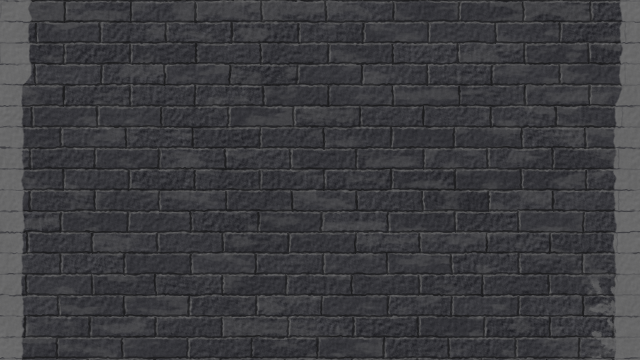
Give the GLSL for this texture, as a Shadertoy shader.

```glsl
const float ROW_HEIGHT = 0.0584;
const float BRICK_WIDTH = 0.182;
const vec3 BRICK = vec3(0.208, 0.209, 0.227);
const vec3 SHADOW = vec3(0.10, 0.10, 0.105);
const vec3 MORTAR = vec3(0.35, 0.35, 0.353);
const vec3 PAINT = vec3(0.408, 0.408, 0.41);

float hash(vec2 p) {
    vec3 q = fract(vec3(p.xyx) * 0.1031);
    q += dot(q, q.yzx + 33.33);
    return fract((q.x + q.y) * q.z);
}

float noise(vec2 p) {
    vec2 i = floor(p), f = fract(p);
    f = f * f * (3.0 - 2.0 * f);
    return mix(mix(hash(i), hash(i + vec2(1, 0)), f.x),
               mix(hash(i + vec2(0, 1)), hash(i + vec2(1, 1)), f.x), f.y);
}

float fbm(vec2 p) {
    float sum = 0.0, amplitude = 0.5;
    for (int i = 0; i < 4; i++) {
        sum += amplitude * noise(p);
        p = mat2(1.6, 1.2, -1.2, 1.6) * p + 17.3;
        amplitude *= 0.5;
    }
    return sum / 0.9375;
}

// Soft mask for the interval a..b
float band(float d, float a, float b, float soft) {
    return smoothstep(a - soft, a + soft, d) * (1.0 - smoothstep(b - soft, b + soft, d));
}

// Signed distances to the nearest vertical and horizontal joint, then the brick cell
vec4 brickJoints(vec2 p) {
    float y = (p.y - 0.004) / ROW_HEIGHT;
    float row = floor(y);
    float start = mod(row, 2.0) < 0.5 ? 0.187 - 0.0016 * row : 0.101 - 0.0019 * row;
    start += (hash(vec2(row, 8.0)) - 0.5) * 0.008;
    float x = (p.x - start) / BRICK_WIDTH;
    float joint = round(x);
    float dx = x - joint - (hash(vec2(joint + 31.0, row)) - 0.5) * 0.045;
    float column = joint - step(dx, 0.0);
    return vec4(dx * BRICK_WIDTH, (y - round(y)) * ROW_HEIGHT, column, row);
}

// Slope of the surface grain towards the upper left
float relief(vec2 p, float scale) {
    return fbm(p * scale) - fbm(p * scale + vec2(0.55, 0.65));
}

// Ragged cover of pale paint on the two sides
float sidePaint(vec2 p, float width, float soft) {
    float ragged = (fbm(p * vec2(14.0, 38.0)) - 0.5) * 0.016;
    float left = mix(0.083, 0.063, smoothstep(0.20, 0.25, p.y)) + ragged;
    float right = width - mix(0.052, 0.070, smoothstep(0.25, 0.30, p.y)) + ragged;
    float cover = 1.0 - band(p.x, left, right, soft);
    float lower = smoothstep(0.74, 0.80, p.y) * smoothstep(width - 0.15, width - 0.135, p.x);
    float patches = smoothstep(0.44, 0.60, fbm(p * vec2(32.0, 42.0) + 5.0));
    return max(cover, lower * patches * 0.75);
}

// Scraped pale smears, varied from brick to brick
float wear(vec2 p, vec2 cell, float width) {
    float smear = fbm(p * vec2(13.0, 34.0) + hash(cell + 40.0) * 9.0);
    float top = 1.0 - smoothstep(0.05, 0.07, p.y);
    float side = smoothstep(0.72, 0.95, p.x / width);
    float amount = 0.10 * hash(cell + 12.0) + 0.13 * top + 0.05 * side;
    return smoothstep(0.60, 0.78, smear + amount) * (0.35 + 0.4 * fbm(p * 150.0));
}

void mainImage(out vec4 fragColor, in vec2 fragCoord) {
    float soft = 0.8 / iResolution.y;
    float width = iResolution.x / iResolution.y;
    vec2 p = vec2(fragCoord.x, iResolution.y - fragCoord.y) / iResolution.y;

    // Uneven brick edges
    vec2 wobble = vec2(fbm(p * 22.0), fbm(p * 22.0 + 50.0)) - 0.5;
    vec2 chips = vec2(noise(p * 150.0), noise(p * 150.0 + 70.0)) - 0.5;
    vec4 joints = brickJoints(p + wobble * 0.006 + chips * 0.0035);
    vec2 d = joints.xy, cell = joints.zw;

    // Brick face with tone and grain
    float grain = relief(p, 110.0);
    float tone = (hash(cell + 3.0) - 0.5) * 0.025 + (fbm(p * 9.0) - 0.5) * 0.04;
    float roughness = mix(0.08, 0.18, hash(cell + 21.0));
    vec3 color = BRICK + tone + grain * roughness;
    color = mix(color, MORTAR, wear(p, cell, width) * 0.75);

    // Pale mortar beside a dark shadow line
    float patchy = smoothstep(0.25, 0.60, fbm(p * 28.0 + 11.0));
    float light = max(band(d.x, -0.001, 0.0040, soft), band(d.y, -0.001, 0.0042, soft));
    float dark = max(band(d.x, -0.0065, -0.001, soft), band(d.y, -0.0058, -0.001, soft));
    color = mix(color, MORTAR + grain * 0.15, light * mix(0.25, 0.85, patchy));
    color = mix(color, SHADOW, dark * mix(0.9, 0.6, patchy));

    // Painted sides keep faint broken joints
    float crack = max(band(d.x, -0.003, 0.0, soft) * 0.35, band(d.y, -0.0035, 0.0, soft));
    float broken = smoothstep(0.38, 0.62, fbm(p * 35.0 + 90.0));
    vec3 paint = PAINT + grain * 0.05 + (fbm(p * 12.0) - 0.5) * 0.03;
    paint = mix(paint, BRICK, crack * mix(0.25, 0.85, broken));
    color = mix(color, paint, sidePaint(p, width, soft * 1.5));

    fragColor = vec4(clamp(color, 0.0, 1.0), 1.0);
}
```
